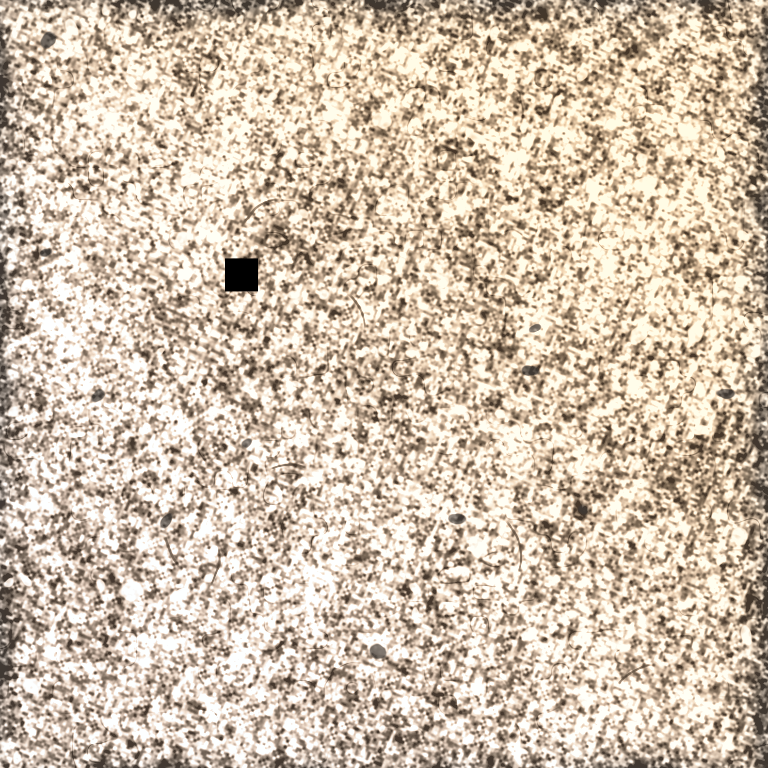
Reproduce this texture procedurally as a Shadertoy shader.

```glsl
// Sandy, fine-grained ground with pale pebbles, dark chips, fibres and a sooty border.
#define GRAIN_FREQ 260.0
#define CONTRAST 0.96
#define BRIGHTNESS 0.19
#define CRACK_DEPTH 0.9
#define EDGE_DEPTH 1.6
#define EDGE_WIDTH 0.022
#define PEBBLE_SHARE 0.13
#define CHIP_SHARE 0.10
#define FIBRES 7
#define PATCH_CENTRE vec2(0.3145, 0.642)
#define PATCH_HALF 0.0215

float hash(vec2 p) {
    return fract(sin(dot(p, vec2(127.1, 311.7))) * 43758.5453);
}

mat2 rotation(float a) {
    float c = cos(a), s = sin(a);
    return mat2(c, s, -s, c);
}

float noise(vec2 p) {
    vec2 i = floor(p), f = fract(p);
    f = f * f * (3.0 - 2.0 * f);
    return mix(mix(hash(i), hash(i + vec2(1, 0)), f.x),
               mix(hash(i + vec2(0, 1)), hash(i + vec2(1, 1)), f.x), f.y);
}

// Value noise centred on zero with unit deviation, turned to hide the lattice
float layer(vec2 p, float freq, float turn) {
    return (noise(rotation(turn) * p * freq + turn * 17.0) - 0.5) / 0.214;
}

// Coverage of sparse, ragged ovals, one at most in each cell
float scatter(vec2 p, float cells, float share, float radius, float seed) {
    vec2 id = floor(p * cells) + seed;
    if (hash(id) > share) return 0.0;
    vec2 jitter = vec2(hash(id + 3.1), hash(id + 7.7));
    vec2 d = (fract(p * cells) - 0.3 - 0.4 * jitter) / cells;
    d = rotation(6.283 * hash(id + 5.3)) * d;
    d.x *= 1.1 + 0.8 * hash(id + 9.2);
    float size = radius * mix(0.55, 1.0, hash(id + 2.4));
    float ragged = 0.003 * (noise(p * 130.0 + seed) - 0.5);
    float soft = 0.0012 + 0.7 / iResolution.y;
    return 1.0 - smoothstep(-soft, soft, length(d) - size + ragged);
}

// Thin bowed hairs
float fibres(vec2 p) {
    float cover = 0.0;
    for (int i = 0; i < FIBRES; i++) {
        vec2 id = vec2(float(i), 4.7);
        vec2 centre = 0.1 + 0.8 * vec2(hash(id), hash(id + 6.3));
        vec2 d = rotation(6.283 * hash(id + 1.9)) * (p - centre);
        float halfLength = mix(0.02, 0.045, hash(id + 8.1));
        float bow = d.y - 8.0 * d.x * d.x - 0.006 * (noise(p * 45.0) - 0.5);
        float line = 1.0 - smoothstep(0.0005, 0.0025, abs(bow));
        cover = max(cover, line * (1.0 - smoothstep(0.7, 1.0, abs(d.x) / halfLength)));
    }
    return cover;
}

// Brown to cream ramp over a roughly normal tone
vec3 sandRamp(float tone) {
    vec3 c = mix(vec3(0.27, 0.215, 0.17), vec3(0.47, 0.40, 0.33), smoothstep(-2.2, -1.34, tone));
    c = mix(c, vec3(0.62, 0.54, 0.46), clamp((tone + 1.34) / 0.53, 0.0, 1.0));
    c = mix(c, vec3(0.80, 0.70, 0.61), clamp((tone + 0.81) / 0.51, 0.0, 1.0));
    c = mix(c, vec3(0.96, 0.87, 0.77), clamp((tone + 0.30) / 0.59, 0.0, 1.0));
    return mix(c, vec3(1.00, 1.00, 0.97), clamp((tone - 0.29) / 0.66, 0.0, 1.0));
}

void mainImage(out vec4 fragColor, in vec2 fragCoord) {
    vec2 uv = fragCoord / iResolution.xy;

    // Grain, from single specks up to broad mottling
    float tone = 0.68 * layer(uv, GRAIN_FREQ, 0.4)
               + 0.58 * layer(uv, GRAIN_FREQ * 0.54, 1.1)
               + 0.30 * layer(uv, GRAIN_FREQ * 0.23, 2.0)
               + 0.17 * layer(uv, GRAIN_FREQ * 0.07, 2.7)
               + 0.10 * layer(uv, 5.0, 3.5);
    tone = tone * CONTRAST + BRIGHTNESS;

    // Broken dark seams between clumps
    float seam = 1.0 - smoothstep(0.0, 0.07, abs(noise(uv * 48.0 + 31.0) - 0.5));
    tone -= CRACK_DEPTH * seam * smoothstep(0.4, 0.75, noise(uv * 19.0 + 8.0));

    // Sooty border with an uneven inner limit, weakest at the bottom
    float rim = min(min(uv.x, 1.0 - uv.x), min(uv.y + 0.012, 1.0 - uv.y));
    rim += 0.025 * (noise(uv * 22.0 + 60.0) - 0.5);
    float soot = exp(-max(rim, 0.0) / EDGE_WIDTH);
    tone -= EDGE_DEPTH * soot;

    // Pebbles, chips and hairs
    float pebble = max(scatter(uv, 15.0, PEBBLE_SHARE, 0.015, 11.0),
                       scatter(uv, 27.0, PEBBLE_SHARE, 0.008, 83.0));
    float chip = scatter(uv, 11.0, CHIP_SHARE, 0.012, 47.0);
    tone = mix(tone, 1.1 + 0.2 * tone, 0.9 * pebble);
    tone = mix(tone, -2.0 + 0.3 * tone, 0.85 * chip);
    tone = mix(tone, -1.7 + 0.2 * tone, 0.8 * fibres(uv));

    // Peach towards the upper right, paler and pinker at the lower left
    vec3 color = sandRamp(tone);
    float warmth = smoothstep(0.3, 1.7, uv.x + uv.y) - 0.4;
    color *= 1.0 + warmth * vec3(0.02, -0.02, -0.13);
    float grey = dot(color, vec3(0.3, 0.59, 0.11));
    color = mix(color, vec3(grey), 0.45 * soot + 0.5 * chip);

    // Plain black square
    vec2 q = abs(uv - PATCH_CENTRE) - PATCH_HALF;
    float aa = 0.5 / iResolution.y;
    color *= smoothstep(-aa, aa, max(q.x, q.y));

    fragColor = vec4(clamp(color, 0.0, 1.0), 1.0);
}
```
